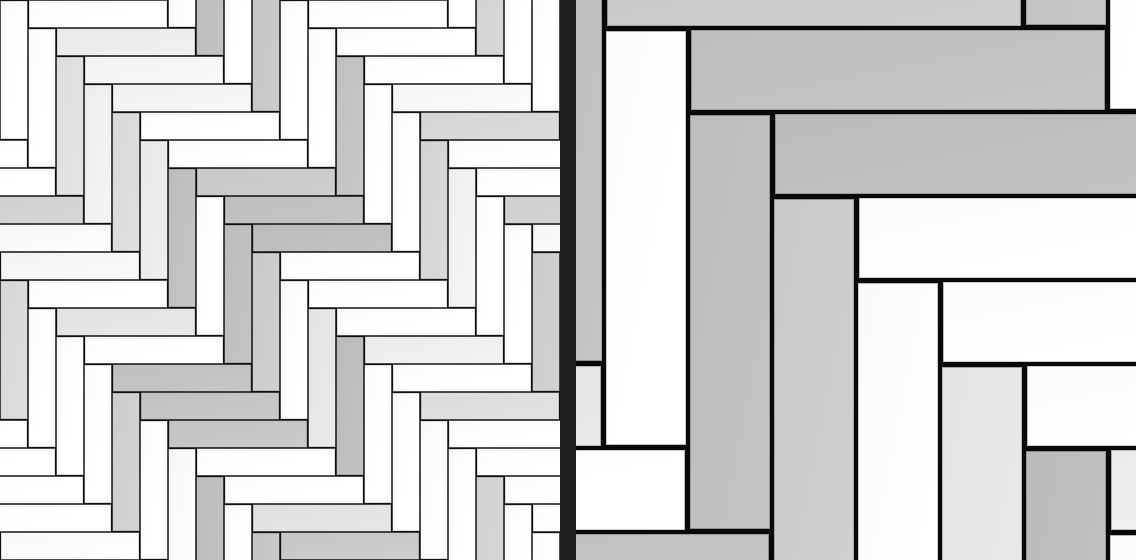
Left, the full canvas; right, a detail of the centre.
Give the GLSL for this pattern, as a WebGL 1 fragment shader.

```glsl
precision highp float;
// Herringbone of long 1 x 5 planks, white to grey, with thin black joints.

#define CELLS 20.0        // plank widths across and down the tile
#define PLANK 5.0         // plank length, in plank widths
#define SIDE_LINE 0.052   // joint width along the sides, in plank widths
#define END_LINE 0.078    // joint width at the short ends
#define GREY_FROM 0.45    // share of planks that stay white
#define GREY_DEPTH 0.25   // darkening of the greyest plank
#define SHEEN 0.03        // tonal drift inside one plank
#define INK 0.03          // joint brightness

uniform vec2 u_resolution;

// Cubes modulo a prime permute the plank numbers, so tones spread evenly.
float plankHash(float index) {
  float n = index + 17.0;
  return mod(n * n * n, 83.0) / 83.0;
}

float joint(float edgeDistance, float width, float pixel) {
  float halfWidth = 0.5 * width;
  return 1.0 - smoothstep(halfWidth - 0.75 * pixel, halfWidth + 0.75 * pixel, edgeDistance);
}

void main() {
  // Grid position, counted from the top left
  vec2 uv = gl_FragCoord.xy / u_resolution;
  vec2 p = vec2(uv.x, 1.0 - uv.y) * CELLS;
  float pixel = CELLS / min(u_resolution.x, u_resolution.y);
  vec2 cell = floor(p);
  vec2 inner = p - cell;

  // Each row shifts by one cell; half of its period lies flat, half stands
  float period = 2.0 * PLANK;
  float flatStep = mod(cell.x - cell.y - 1.0, period);
  float standStep = mod(cell.y - cell.x, period);
  bool isFlat = flatStep < PLANK;

  // Plank coordinates: x along its length, y across its width
  vec2 local = isFlat ? vec2(flatStep + inner.x, inner.y)
                      : vec2(standStep + inner.y, inner.x);
  float lane = isFlat ? cell.y : cell.x;
  float start = isFlat ? cell.x - flatStep : cell.y - standStep;

  // Plank number, wrapped at the tile edges
  float perLane = CELLS / period;
  float index = lane * perLane + floor(mod(start, CELLS) / period);
  index += isFlat ? 0.0 : CELLS * perLane;

  // Plank tone, a little lighter toward the lower right
  float tone = 1.0 - GREY_DEPTH * smoothstep(GREY_FROM, 1.0, plankHash(index));
  vec2 drift = vec2(local.x / PLANK, local.y);
  tone += SHEEN * (dot(drift, vec2(0.5)) - 0.6);

  // Joints, each plank drawing its own half
  float endDistance = min(local.x, PLANK - local.x);
  float sideDistance = min(local.y, 1.0 - local.y);
  float ink = max(joint(endDistance, END_LINE, pixel),
                  joint(sideDistance, SIDE_LINE, pixel));

  gl_FragColor = vec4(vec3(mix(min(tone, 1.0), INK, ink)), 1.0);
}
```
